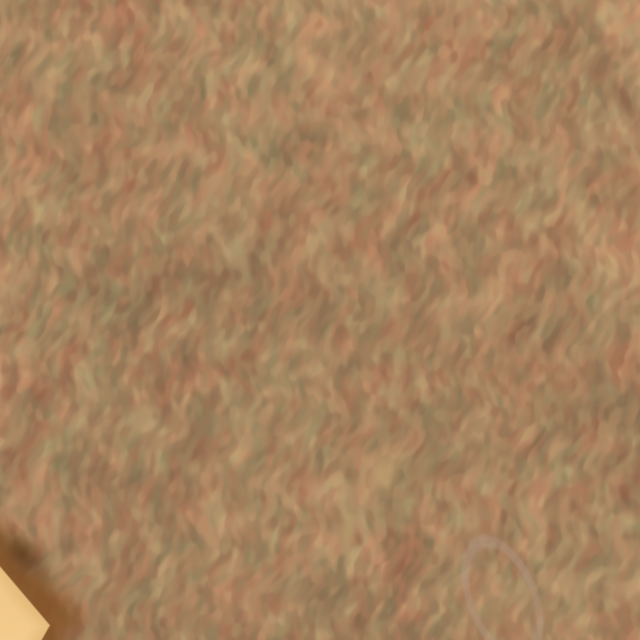
Reproduce this texture procedurally as a Shadertoy shader.

```glsl
const vec3 PAPER_BROWN = vec3(0.645, 0.507, 0.370);
const vec3 TONE_AXIS = vec3(1.0, 0.91, 0.66);
const vec3 ROSY_AXIS = vec3(0.55, -0.30, -0.15);
const vec3 PALE_FLECK = vec3(0.735, 0.635, 0.440);
const vec3 SCORCH_BROWN = vec3(0.50, 0.30, 0.13);
const vec3 CHAR_BROWN = vec3(0.32, 0.19, 0.08);
const vec3 CREAM = vec3(0.95, 0.79, 0.54);
const vec3 RING_GREY = vec3(0.70, 0.60, 0.52);

vec4 hash4(vec2 cell) {
    vec4 h = fract(cell.xyxy * vec4(0.1031, 0.1030, 0.0973, 0.1099));
    h += dot(h, h.wzxy + 33.33);
    return fract((h.xxyz + h.yzzw) * h.zywx);
}

// Soft cellular noise: blended cell values, x = tone, y = hue, centred on zero
vec2 softCells(vec2 p, float sharpness) {
    vec2 base = floor(p);
    vec3 sum = vec3(0.0);
    for (int j = -1; j <= 1; j++) {
        for (int i = -1; i <= 1; i++) {
            vec2 cell = base + vec2(i, j);
            vec4 h = hash4(cell + 57.0);
            vec2 d = cell + h.xy - p;
            sum += vec3(h.zw - 0.5, 1.0) * exp(-sharpness * dot(d, d));
        }
    }
    return sum.xy / (sum.z + 0.0005);
}

// Layered sines bend the grain so that it never lines up
vec2 waver(vec2 p, float frequency, float amount) {
    vec2 q = p * frequency;
    return p + amount * (sin(q.yx + vec2(0.3, 1.7)) + 0.5 * sin(q.yx * 2.3 + q * 0.7));
}

// Soft elongated spot in rotated space
float softSpot(vec2 p, vec2 centre, vec2 radii, float angle) {
    float c = cos(angle), s = sin(angle);
    vec2 q = mat2(c, -s, s, c) * (p - centre) / radii;
    return exp(-dot(q, q));
}

float ringLine(vec2 p, vec2 centre, vec2 radii, float angle, float width) {
    float c = cos(angle), s = sin(angle);
    vec2 q = mat2(c, -s, s, c) * (p - centre);
    float d = (length(q / radii) - 1.0) * min(radii.x, radii.y);
    return 1.0 - smoothstep(width * 0.3, width, abs(d));
}

// Signed distance to a wedge bounded by two slanted edges
float wedge(vec2 p, vec2 tip) {
    vec2 upperNormal = normalize(vec2(0.092, 0.078));
    vec2 lowerNormal = normalize(vec2(0.87, -0.49));
    return max(dot(p - tip, upperNormal), dot(p - tip, lowerNormal));
}

// Fibrous ground: upright grains over broader mottling
vec3 fibrePaper(vec2 uv) {
    vec2 p = waver(uv, 31.0, 0.006);
    p.x -= 0.16 * p.y;
    vec2 fine = softCells(p * vec2(105.0, 62.0), 4.0);
    vec2 medium = softCells(p * vec2(54.0, 30.0) + 19.0, 4.0);
    vec2 patches = softCells(p * vec2(19.0, 15.0) + 71.0, 3.0);
    vec2 clouds = softCells(waver(uv, 9.0, 0.03) * 6.0 + 113.0, 2.5);

    float tone = 0.105 * fine.x + 0.115 * medium.x + 0.065 * patches.x + 0.05 * clouds.x;
    tone += 0.022 * smoothstep(0.45, 1.0, uv.y) - 0.008;
    float hue = 0.075 * fine.y + 0.085 * medium.y + 0.05 * patches.y;
    vec3 colour = PAPER_BROWN + tone * TONE_AXIS + hue * ROSY_AXIS;

    float fleck = smoothstep(0.27, 0.48, fine.x) * smoothstep(-0.1, 0.3, medium.x);
    return mix(colour, PALE_FLECK, 0.4 * fleck);
}

void mainImage(out vec4 fragColor, in vec2 fragCoord) {
    vec2 uv = fragCoord / iResolution.y;
    vec3 colour = fibrePaper(uv);
    vec2 rough = softCells(uv * 26.0 + 7.0, 3.0);

    // Pale rubbed marks and the faint oval outline
    float rubbed = softSpot(uv, vec2(0.603, 0.265), vec2(0.018, 0.040), -0.5)
                 + softSpot(uv, vec2(0.544, 0.175), vec2(0.011, 0.040), 0.0);
    colour = mix(colour, PALE_FLECK, min(0.62 * rubbed, 0.7));
    float oval = ringLine(uv, vec2(0.785, 0.065), vec2(0.050, 0.094), 0.38, 0.008);
    colour = mix(colour, RING_GREY, oval * (0.42 + 0.3 * rough.y));

    // Scorched halo around the cream corner
    float edge = wedge(uv, vec2(0.078, 0.023));
    float halo = edge + 0.03 * rough.x;
    colour = mix(colour, SCORCH_BROWN, 0.8 * (1.0 - smoothstep(0.008, 0.068, halo)));
    float charred = softSpot(uv, vec2(0.035, 0.135), vec2(0.040, 0.022), -0.7);
    colour = mix(colour, CHAR_BROWN, charred * (0.6 + 0.5 * rough.y));

    vec3 cream = CREAM + 0.03 * rough.x - 0.05 * smoothstep(-0.03, 0.0, edge);
    colour = mix(colour, cream, 1.0 - smoothstep(-0.002, 0.002, edge));
    fragColor = vec4(clamp(colour, 0.0, 1.0), 1.0);
}
```
